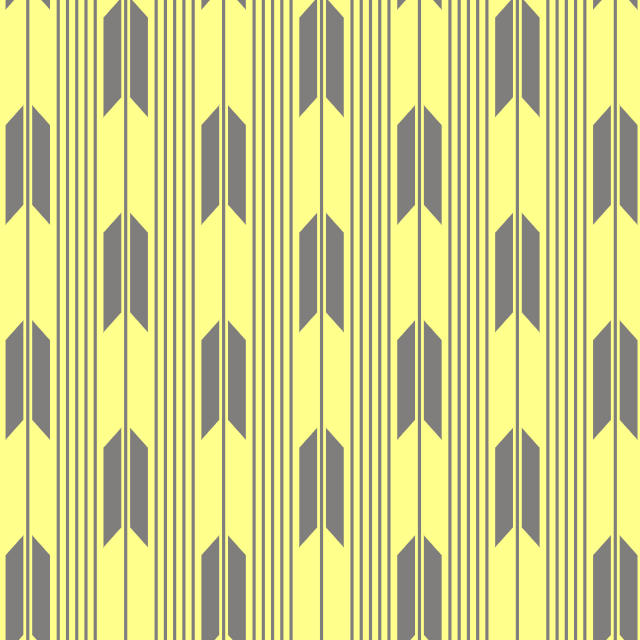
Reproduce this pattern procedurally as a Shadertoy shader.

```glsl
// Antialiased coverage of the region where the distance is negative
float coverage(float dist, float pixel) {
    return clamp(0.5 - dist / pixel, 0.0, 1.0);
}

// Sheared bar mirrored about x = 0, repeating along y
float featherDistance(vec2 p) {
    float side = abs(p.x);
    float sheared = p.y - 1.12 * (side - 0.0069);
    float y = (fract(sheared / 0.336 + 0.5) - 0.5) * 0.336;
    return max(abs(side - 0.0208) - 0.0139, (abs(y) - 0.0778) / 1.5);
}

// Shaft through the feathers, with five stripes centred between columns
float stripeDistance(float x, float columnWidth) {
    float side = abs(x);
    float gap = 0.5 * columnWidth - side;
    float stripe = abs(gap - 0.01445 * min(round(gap / 0.01445), 2.0));
    return min(side, stripe) - 0.00247;
}

void mainImage(out vec4 fragColor, in vec2 fragCoord) {
    vec2 uv = fragCoord / iResolution.xy;
    float pixel = 1.0 / min(iResolution.x, iResolution.y);

    // Columns, with every second one dropped by half a repeat
    float columnWidth = 0.153;
    float column = (uv.x - 0.0434) / columnWidth + 0.5;
    float x = (fract(column) - 0.5) * columnWidth;
    float drop = 0.168 * mod(floor(column), 2.0);
    vec2 p = vec2(x, 1.0 - uv.y - 0.2422 - drop);

    float dist = min(featherDistance(p), stripeDistance(x, columnWidth));
    vec3 yellow = vec3(1.0, 1.0, 0.55);
    vec3 gray = vec3(0.5, 0.49, 0.49);
    fragColor = vec4(mix(yellow, gray, coverage(dist, pixel)), 1.0);
}
```
